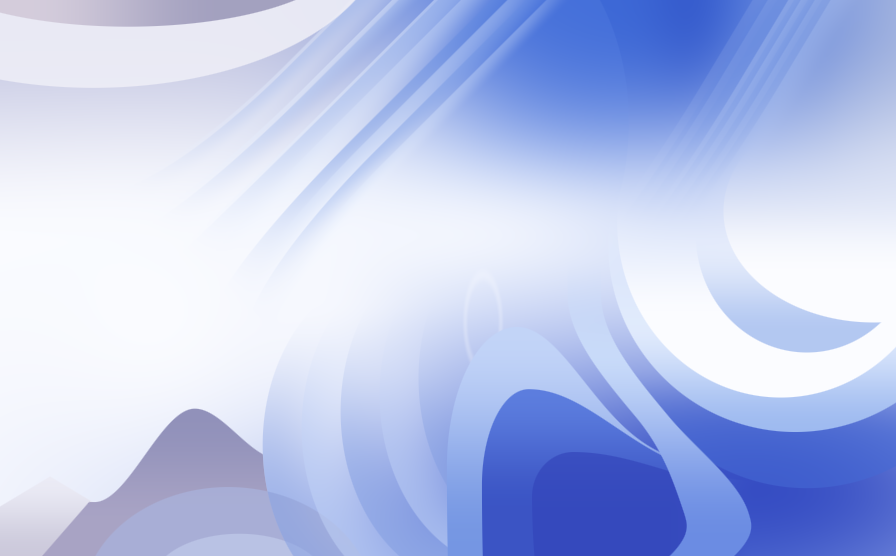
This background is drawn by a WebGL 2 fragment shader. Its source:

```glsl
#version 300 es
precision highp float;
// Abstract flowing background: soft white, lavender and blue glows, overlaid
// with translucent ribbons, arches and crescents. Shapes are implicit curves
// with smoothed edges; curved streaks are scattered by a hash in a loop.
uniform vec2 u_resolution;
out vec4 fragColor;

float hash(float n) {
    n = fract(n * .1031);
    n *= n + 33.33;
    return fract(n * (n + n));
}

// Coverage of the inside (d < 0) of an implicit shape
float fill(float d) {
    return clamp(.5 - d / max(fwidth(d), 1e-5), 0., 1.);
}

float fade(float a, float b, float x) {
    return 1. - smoothstep(a, b, x);
}

float glow(vec2 p, vec2 center, vec2 radius) {
    vec2 q = (p - center) / radius;
    return exp(-dot(q, q));
}

float ellipse(vec2 p, vec2 center, vec2 radius) {
    return length((p - center) / radius) - 1.;
}

float disc(vec2 p, vec2 center, vec2 radius) {
    return fill(ellipse(p, center, radius));
}

// Round on the left of its apex, a long bell slope on the right
float arch(vec2 p, vec2 base, float height, float left, float right) {
    vec2 q = p - base;
    q /= vec2(q.x < 0. ? left : right, height);
    q.y = max(q.y, .25 * q.y);
    return fill(q.x < 0. ? length(q) - 1. : q.y - exp(-q.x * q.x));
}

// Fan of streaks across the coordinate s, each with one crisp side
vec3 streaks(vec3 col, float s, float first, float last, float seed, float amount) {
    for (float i = 0.; i < 11.; i++) {
        float h = hash(i + seed);
        float edge = mix(first, last, (i + h) / 11.);
        float width = .04 + .09 * hash(i * 3.7 + seed);
        float mask = fill(edge - s) * fade(0., width, s - edge);
        vec3 tint = mod(i, 2.) < .5 ? vec3(.9, .94, 1) : vec3(.38, .54, .88);
        col = mix(col, tint, mask * amount * (.2 + .35 * h));
    }
    return col;
}

void main() {
    vec2 p = gl_FragCoord.xy / u_resolution * vec2(1.61, 1);
    vec3 white = vec3(.985, .988, 1);

    // Soft colour field
    vec3 col = white;
    col = mix(col, vec3(.76, .77, .88), smoothstep(.56, 1., p.y) * fade(.5, 1., p.x));
    col = mix(col, vec3(.7, .75, .88), smoothstep(.52, .95, p.y) * smoothstep(1.2, 1.5, p.x));
    col = mix(col, vec3(.72, .81, .97), .4 * glow(p, vec2(.95, .62), vec2(.4, .25)));
    vec2 top = (p - vec2(1.1, 1.03)) / vec2(.43, .33);
    col = mix(col, vec3(.24, .41, .84), exp(-pow(dot(top, top), 1.5)));
    col = mix(col, vec3(.18, .32, .78), .6 * glow(p, vec2(1.24, 1), vec2(.08, .16)));
    col = mix(col, vec3(.36, .48, .85), glow(p, vec2(1.2, 0), vec2(.75, .4)));
    col = mix(col, vec3(.2, .29, .76), .95 * glow(p, vec2(1.36, .12), vec2(.42, .18)));
    col = mix(col, white, .9 * glow(p, vec2(.28, .42), vec2(.28, .24)));
    col = mix(col, white, .75 * glow(p, vec2(.84, .58), vec2(.36, .12)));
    col = mix(col, white, .7 * glow(p, vec2(.58, .42), vec2(.17, .2)));

    // Bending diagonal streaks at the top, and a steeper fan on the right
    float along = p.x + p.y;
    float span = smoothstep(.85, 1.45, along) * fade(1.85, 2.2, along);
    float across = p.x - p.y;
    across -= 1.2 * (across + .2) * pow(max(1.4 - along, 0.), 2.);
    col = streaks(col, across, -.4, 0., 5., .85 * span);
    float steep = p.x - .6 * p.y + .25 * pow(max(.85 - p.y, 0.), 2.);
    col = streaks(col, steep, .75, .9, 21., .4 * smoothstep(.58, .9, p.y));
    float veil = disc(p, vec2(.88, .78), vec2(.25, .36)) * smoothstep(.75, 1.05, p.x);
    col = mix(col, vec3(.42, .58, .92), .16 * veil * smoothstep(.6, .9, p.y));

    // Pale crescent at the upper left
    col = mix(col, vec3(.93, .93, .965), .9 * disc(p, vec2(.168, 1.126), vec2(.525, .284)));
    vec3 shade = mix(vec3(.83, .8, .86), vec3(.64, .63, .75), smoothstep(.05, .4, p.x));
    col = mix(col, shade, disc(p, vec2(.23, 1.084), vec2(.39, .132)));

    // Mauve hills at the lower left
    float open = 1. - disc(p, vec2(.714, .2), vec2(.242, .315));
    vec3 slope = mix(vec3(.8, .79, .86), vec3(.92, .92, .96), smoothstep(0., .14, p.y));
    col = mix(col, slope, fill(p.y - .143 + .6 * abs(p.x - .09)));
    float hill = .265 - .168 * fade(.17, .35, p.x) - 1.15 * max(.16 - p.x, 0.)
        - .09 * smoothstep(.35, .5, p.x) - .6 * smoothstep(.5, .8, p.x);
    vec3 mauve = mix(vec3(.66, .64, .77), vec3(.57, .57, .73), smoothstep(.05, .25, p.y));
    col = mix(col, mauve, fill(p.y - hill) * open);
    col = mix(col, vec3(.66, .69, .85), .85 * disc(p, vec2(.41, -.09), vec2(.263, .214)));
    col = mix(col, vec3(.74, .78, .91), .8 * disc(p, vec2(.43, -.05), vec2(.158, .09)));

    // Nested blue folds with crisp left sides
    for (float k = 0.; k < 5.; k++) {
        float d = ellipse(p, vec2(.714 + .07 * k, .2 + .03 * k), vec2(.242, .315));
        float mask = fill(d) * smoothstep(-.6, 0., d) * fade(.1, .46, p.y);
        vec3 tint = mod(k, 2.) < .5 ? vec3(.5, .61, .88) : vec3(.76, .83, .97);
        col = mix(col, tint, .5 * mask * fade(.8, 1., p.x));
    }
    float ring = abs(ellipse(p, vec2(.868, .42), vec2(.032, .085)));
    col = mix(col, white, .25 * fade(0., .2, ring));

    // Arches around the deep blue core
    vec3 pale = mix(vec3(.46, .59, .89), vec3(.76, .83, .97), smoothstep(.02, .4, p.y));
    float outer = arch(p, vec2(.929, .16), .252, .126, .172);
    col = mix(col, pale, outer * fade(1.15, 1.27, p.x));
    vec3 core = mix(vec3(.23, .33, .77), vec3(.36, .49, .87), smoothstep(.08, .3, p.y));
    float inner = arch(p, vec2(.95, .128), .172, .084, .22);
    col = mix(col, core, inner * fade(1.25, 1.36, p.x));
    float heart = arch(p, vec2(1.03, .107), .08, .074, .23);
    col = mix(col, vec3(.2, .27, .73), .7 * heart * fade(1.2, 1.35, p.x));

    // Concentric crescents sweeping round the right side
    float low = fade(.42, .64, p.y);
    float deep = .6 * fade(.2, .34, p.y);
    col = mix(col, vec3(.27, .41, .83), deep * disc(p, vec2(1.45, .475), vec2(.347, .353)));
    vec3 rim = mix(vec3(.62, .73, .94), vec3(.88, .92, .99), smoothstep(.22, .42, p.y));
    col = mix(col, rim, low * disc(p, vec2(1.429, .559), vec2(.336)));
    col = mix(col, white, low * disc(p, vec2(1.403, .6), vec2(.294, .315)));
    float hollow = disc(p, vec2(1.45, .58), vec2(.2, .214));
    col = mix(col, vec3(.67, .76, .94), .9 * hollow * fade(.4, .58, p.y));
    vec3 bowl = mix(white, vec3(.74, .79, .92), smoothstep(.5, .8, p.y));
    col = mix(col, bowl, fade(.55, .75, p.y) * disc(p, vec2(1.57, .62), vec2(.27, .2)));

    // S-shaped ribbon over the arches
    float middle = 1.05 + .245 * fade(.03, .47, p.y) - 8. * pow(max(.065 - p.y, 0.), 2.);
    float ribbon = fill(abs(p.x - middle) - .03 - .028 * fade(.08, .25, p.y));
    vec3 silk = mix(vec3(.42, .55, .89), vec3(.8, .87, .98), smoothstep(.03, .4, p.y));
    col = mix(col, silk, ribbon * fade(.34, .54, p.y));

    fragColor = vec4(col, 1);
}
```
